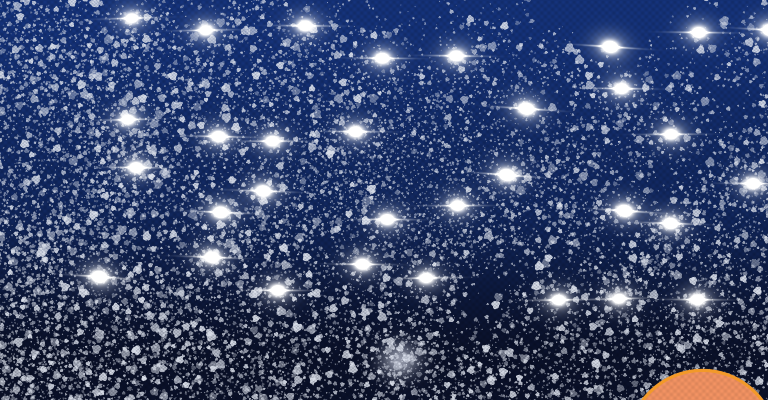
This background is drawn by a WebGL 2 fragment shader. Its source:

```glsl
#version 300 es
precision highp float;

uniform vec2 u_resolution;
out vec4 fragColor;

const vec3 NAVY_TOP = vec3(0.075, 0.185, 0.45);
const vec3 NAVY_MID = vec3(0.06, 0.145, 0.355);
const vec3 NAVY_LOW = vec3(0.035, 0.06, 0.15);
const vec3 SILVER = vec3(0.86, 0.88, 0.92);
const vec3 GLOW = vec3(0.93, 0.95, 1.0);
const vec3 PEACH = vec3(0.91, 0.55, 0.37);
const vec3 AMBER = vec3(0.95, 0.60, 0.16);

vec3 hash3(vec2 cell, float seed) {
  vec3 q = fract(vec3(cell.xyx + seed * 17.3) * vec3(0.1031, 0.1030, 0.0973));
  q += dot(q, q.yxz + 33.33);
  return fract((q.xxy + q.yzz) * q.zyx);
}

float blob(vec2 p, vec2 centre, vec2 size) {
  vec2 d = (p - centre) / size;
  return exp(-dot(d, d));
}

float layeredSines(vec2 p) {
  return (sin(p.x * 11.0 + 2.0 * sin(p.y * 7.0)) + sin(p.y * 17.0 + 2.0 * sin(p.x * 13.0))
        + sin(p.x * 29.0 - p.y * 23.0)) / 3.0;
}

// Chance of a grain; fine dust gathers in the middle, coarse grains around it
float grainDensity(vec2 p, float fineness) {
  float middle = blob(p, vec2(0.97, 0.56), vec2(0.30, 0.22));
  float d = 0.47 + 0.25 * (1.0 - smoothstep(0.15, 0.85, p.x));
  d += 0.14 * (1.0 - smoothstep(0.1, 0.55, p.y));
  d -= 0.28 * blob(p, vec2(1.60, 0.95), vec2(0.45, 0.25));
  d -= 0.45 * blob(p, vec2(1.20, 0.24), vec2(0.12, 0.12));
  d -= 0.25 * smoothstep(0.82, 1.0, p.y);
  d += 0.45 * blob(p, vec2(1.0, 0.10), vec2(0.07, 0.07));
  d += 0.22 * layeredSines(p);
  return d + middle * mix(-0.38, 0.5, fineness);
}

// Opacity of scattered, slightly angular flakes
float grainLayer(vec2 p, float cellSize, vec2 radii, float fineness, float seed, float edge) {
  vec2 home = floor(p / cellSize);
  float cover = 0.0;
  for (int j = -1; j <= 1; j++) {
    for (int i = -1; i <= 1; i++) {
      vec2 cell = home + vec2(i, j);
      vec3 place = hash3(cell, seed);
      vec3 look = hash3(cell, seed + 5.0);
      vec2 centre = (cell + place.xy) * cellSize;
      if (place.z > grainDensity(centre, fineness)) continue;
      vec2 d = p - centre;
      float angle = atan(d.y, d.x) + look.x * 6.28;
      float outline = 1.0 + 0.12 * sin(angle * 3.0) + 0.08 * sin(angle * 5.0 + look.y * 6.0);
      float radius = mix(radii.x, radii.y, look.y * look.y) * outline;
      float shape = 1.0 - smoothstep(-edge, edge, length(d) - radius);
      float facet = 0.88 + 0.12 * sin(d.x * 700.0 + look.x * 9.0) * sin(d.y * 800.0);
      float alpha = shape * facet * mix(0.42, 1.0, look.z);
      cover += alpha * (1.0 - cover);
    }
  }
  return cover;
}

// Bright sparkles: oval core, halo and a thin near-horizontal streak
float sparkles(vec2 p, float cellSize, float seed) {
  vec2 home = floor(p / cellSize);
  float light = 0.0;
  for (int j = -1; j <= 1; j++) {
    for (int i = -1; i <= 1; i++) {
      vec2 cell = home + vec2(i, j);
      vec3 place = hash3(cell, seed);
      vec2 centre = (cell + 0.15 + 0.7 * place.xy) * cellSize;
      if (place.z > 0.88 || centre.x < 0.22 || centre.y < 0.2 || centre.y > 0.97) continue;
      vec2 d = p - centre;
      d.y += d.x * (0.12 * place.z - 0.03);
      float power = mix(0.8, 1.1, place.z);
      light += power * (1.5 * blob(d, vec2(0.0), vec2(0.020, 0.015))
             + 0.42 * blob(d, vec2(0.0), vec2(0.045, 0.036))
             + 0.65 * blob(d, vec2(0.0), vec2(0.065, 0.0025)));
    }
  }
  return light;
}

// Fine staggered dot screen, from -1 to 1
float dotScreen(vec2 p, float period) {
  vec2 q = p * 6.2832 / period;
  return sin(q.x) * sin(q.y);
}

void main() {
  vec2 p = gl_FragCoord.xy / u_resolution.y;
  float edge = max(0.0013, 0.6 / u_resolution.y);

  // Night gradient
  vec3 color = mix(NAVY_LOW, NAVY_MID, smoothstep(0.08, 0.55, p.y));
  color = mix(color, NAVY_TOP, smoothstep(0.5, 1.0, p.y));
  color *= 1.0 + 0.08 * dotScreen(p, 0.018);

  // Glitter from dust to flakes
  color = mix(color, SILVER, 0.75 * grainLayer(p, 0.010, vec2(0.0012, 0.0032), 1.0, 1.0, edge));
  color = mix(color, SILVER, 0.85 * grainLayer(p, 0.016, vec2(0.0024, 0.0060), 0.6, 2.0, edge));
  color = mix(color, SILVER, grainLayer(p, 0.027, vec2(0.0050, 0.0115), 0.0, 3.0, edge));
  color = mix(color, GLOW, 0.6 * blob(p, vec2(1.0, 0.10), vec2(0.045, 0.04)));

  color = mix(color, vec3(1.0), clamp(sparkles(p, 0.205, 4.0), 0.0, 1.0));

  // Rimmed disc at the lower right
  float disc = length(p - vec2(1.756, -0.112)) - 0.19;
  vec3 discColor = PEACH * (1.0 + 0.05 * dotScreen(p, 0.018));
  discColor = mix(discColor, AMBER, smoothstep(-edge, edge, disc + 0.008));
  color = mix(color, discColor, 1.0 - smoothstep(-edge, edge, disc));

  fragColor = vec4(color, 1.0);
}
```
